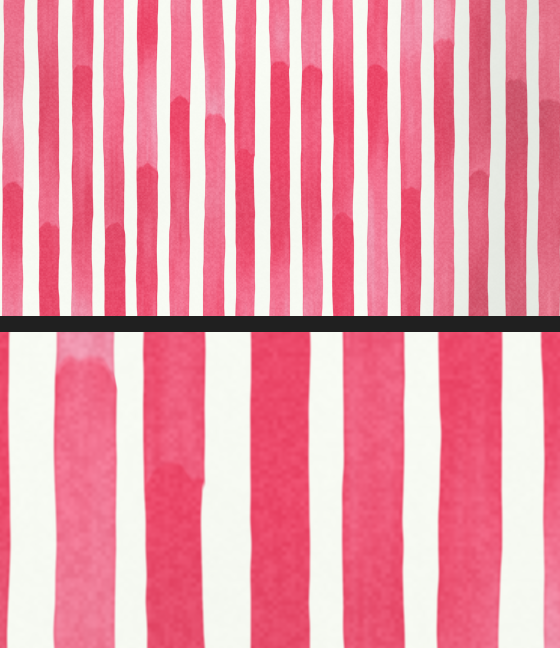
Top: the whole. Bottom: its middle third, enlarged.
A WebGL 2 fragment shader for this pattern:

```glsl
#version 300 es
precision highp float;
// Hand-painted watercolour stripes: wavering pink brush strokes on off-white paper.

uniform vec2 u_resolution;
out vec4 fragColor;

const float STRIPES = 16.73;     // pitches across the canvas
const float PHASE = 0.065;       // shift of the first stripe, in pitches
const float BOW = 0.15;          // uneven spacing towards the right
const float HALF_WIDTH = 0.304;  // half of a stripe, in pitches
const float JITTER = 0.05;       // random offset of each stripe
const float SWAY = 0.10;         // slow drift along a stripe
const float WOBBLE = 0.065;      // ragged edge
const float GRAIN = 0.045;       // paper tooth

const vec3 PAPER = vec3(0.973, 0.985, 0.957);
const vec3 PAPER_SHADE = vec3(0.885, 0.900, 0.875);
const vec3 PALE = vec3(0.940, 0.590, 0.690);
const vec3 PINK = vec3(0.950, 0.445, 0.565);
const vec3 RED = vec3(0.925, 0.285, 0.415);
const vec3 DULL = vec3(0.830, 0.420, 0.490);

float hash(vec2 p) {
  return fract(sin(dot(p, vec2(127.1, 311.7))) * 43758.5453);
}

float noise(vec2 p) {
  vec2 i = floor(p), f = fract(p);
  f = f * f * (3.0 - 2.0 * f);
  return mix(mix(hash(i), hash(i + vec2(1, 0)), f.x),
             mix(hash(i + vec2(0, 1)), hash(i + vec2(1, 1)), f.x), f.y);
}

// Signed waver of one edge along the stripe.
float waver(float y, float seed) {
  return noise(vec2(y * 9.0, seed)) * 0.7 + noise(vec2(y * 34.0, seed + 0.5)) * 0.3 - 0.5;
}

void main() {
  vec2 uv = gl_FragCoord.xy / u_resolution;
  vec2 p = gl_FragCoord.xy / u_resolution.y;

  // Stripe index and position across it
  float s = uv.x * STRIPES + PHASE + BOW * sin(3.14159 * uv.x * uv.x);
  float id = floor(s);
  float x = s - id - 0.5;
  x -= (hash(vec2(id, 3.0)) - 0.5) * JITTER;
  x -= (noise(vec2(uv.y * 1.7, id * 7.0 + 40.0)) - 0.5) * SWAY;

  // A reloaded brush starts again at a random height, with a rounded top
  float restart = mix(0.2, 0.88, hash(vec2(id, 11.0)));
  float across = x / HALF_WIDTH;
  float drop = restart - 0.022 * across * across - uv.y
             + 0.012 * (noise(vec2(s * 8.0, id)) - 0.5);
  float below = smoothstep(-0.008, 0.008, drop);

  // Ragged edges; the right one jumps a little at the restart
  float jump = (hash(vec2(id, 17.0)) - 0.5) * 0.07 * below;
  float left = -HALF_WIDTH + WOBBLE * waver(uv.y, id * 5.0 + 100.0);
  float right = HALF_WIDTH + WOBBLE * waver(uv.y, id * 5.0 + 300.0) + jump;
  float inside = min(x - left, right - x);
  float soft = max(0.75 * STRIPES / u_resolution.x, 0.018);
  float cover = smoothstep(-soft, soft, inside);

  // Pigment strength: slow washes, streaks, restart layer and edge pooling
  float tone = 0.18 + 0.75 * noise(vec2(uv.y * 3.2, id * 3.0 + 9.0));
  tone += 0.30 * (noise(vec2(s * 4.0, uv.y * 8.0)) - 0.5);
  tone += 0.14 * (noise(vec2(s * 14.0, uv.y * 4.0)) - 0.5);
  tone += below * 0.42 * exp(-max(drop, 0.0) * 4.0);
  tone -= (1.0 - below) * 0.16 * exp(min(drop, 0.0) * 7.0);
  tone += 0.14 * (1.0 - smoothstep(0.0, 0.05, inside));
  tone = clamp(tone, 0.0, 1.0);
  vec3 paint = mix(PALE, PINK, smoothstep(0.0, 0.45, tone));
  paint = mix(paint, RED, smoothstep(0.4, 0.95, tone));

  // Duller light on the right and in the upper left corner
  float shade = smoothstep(0.66, 0.92, uv.x);
  float corner = smoothstep(0.3, 0.0, uv.x) * smoothstep(0.1, 0.9, uv.y);
  float dull = clamp(0.65 * shade + 0.4 * corner
             + 0.4 * (noise(p * 3.0 + 20.0) - 0.5), 0.0, 0.75);
  paint = mix(paint, DULL * (1.12 - 0.24 * tone), dull);
  vec3 paper = mix(PAPER, PAPER_SHADE, 0.8 * shade + 0.15 * corner);
  paper -= 0.012 * noise(p * 5.0);

  // Paper tooth, stronger in the paint
  float tooth = noise(p * 210.0) + 0.5 * noise(p * 95.0) - 0.75;
  paint += GRAIN * tooth * vec3(0.7, 1.4, 1.3);
  paper += 0.2 * GRAIN * tooth;

  fragColor = vec4(clamp(mix(paper, paint, cover), 0.0, 1.0), 1.0);
}
```
